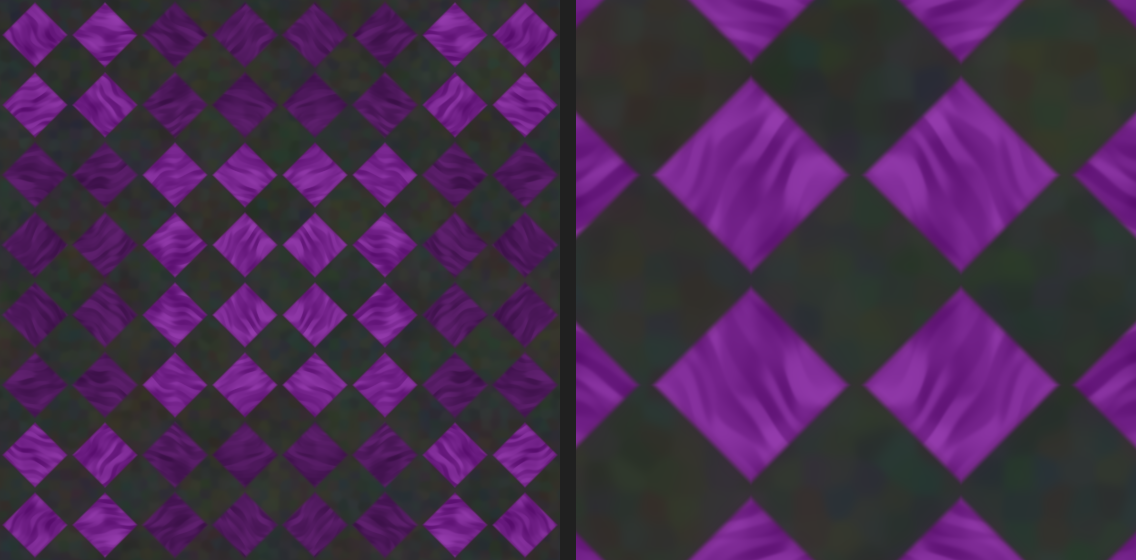
Left: the whole. Right: its middle third, enlarged.
This pattern is drawn by a WebGL 1 fragment shader. Its source:

```glsl
precision highp float;

// Eight by eight woven purple diamonds on a mottled charcoal ground, in bright
// and dark blocks. Fibres and mottling are blended cellular noise; the diamonds
// mirror about both centre lines, and the ground noise wraps at the canvas edge.

uniform vec2 u_resolution;

const float REPEATS = 8.0;
const float HALF_DIAGONAL = 0.462;

vec3 hash3(vec2 p) {
  vec3 h = vec3(dot(p, vec2(12.7, 31.1)), dot(p, vec2(26.9, 18.3)), dot(p, vec2(41.9, 37.1)));
  return fract(sin(h + 1.7) * 4375.85);
}

// Three smooth random channels, from jittered cells that repeat every period
vec3 cellBlend(vec2 p, vec2 period, float seed) {
  vec2 base = floor(p);
  vec3 sum = vec3(0.0);
  float total = 0.0;
  for (int j = -1; j <= 1; j++) {
    for (int i = -1; i <= 1; i++) {
      vec2 cell = base + vec2(float(i), float(j));
      vec3 h = hash3(mod(cell, period) + seed);
      vec2 d = cell + 0.2 + 0.6 * h.xy - p;
      float weight = exp(-5.0 * dot(d, d));
      sum += weight * hash3(h.zx * 50.0 + seed);
      total += weight;
    }
  }
  return sum / total - 0.5;
}

vec2 rotate(vec2 p, float angle) {
  float c = cos(angle), s = sin(angle);
  return vec2(c * p.x + s * p.y, c * p.y - s * p.x);
}

// Curved fibres plus soft blotches, different in each diamond
float fibres(vec2 p, vec2 cell) {
  vec3 h = hash3(cell + 5.0);
  vec2 q = rotate(p, mix(-0.95, 0.95, h.x));
  q.y += 0.035 * sin(7.0 * q.x + 6.3 * h.y) + 0.02 * sin(13.0 * q.x + 9.0 * q.y + 6.3 * h.z);
  vec2 period = vec2(64.0);
  float strands = cellBlend(q * vec2(4.0, 17.0) + 32.0, period, 3.0 + 7.0 * h.y).x;
  float blotches = cellBlend(p * 5.0 + 32.0, period, 11.0 + 7.0 * h.z).x;
  return strands + 0.55 * blotches;
}

vec3 groundColour(vec2 uv) {
  vec3 broad = cellBlend(uv * 12.0, vec2(12.0), 2.0);
  vec3 fine = cellBlend(uv * 56.0, vec2(56.0), 9.0);
  return vec3(0.182, 0.195, 0.182) + 0.045 * broad + 0.045 * fine;
}

vec3 diamondColour(float grain, float bright) {
  vec3 base = mix(vec3(0.305, 0.095, 0.36), vec3(0.46, 0.14, 0.55), bright);
  vec3 range = mix(vec3(0.11, 0.05, 0.12), vec3(0.17, 0.13, 0.18), bright);
  return base + range * grain;
}

void main() {
  vec2 uv = gl_FragCoord.xy / u_resolution;

  // Mirrored diamond grid, with the cell centre at the local origin
  vec2 grid = abs(uv - 0.5) * REPEATS;
  vec2 cell = floor(grid);
  vec2 local = fract(grid) - 0.5;

  // Bright where both axes lie in the middle half, or both outside it
  vec2 outer = step(2.0, cell);
  float bright = 1.0 - abs(outer.x - outer.y);

  // Signed distance to the diamond, with a softer edge on the dark ones
  float dist = (abs(local.x) + abs(local.y) - HALF_DIAGONAL) * 0.7071;
  float pixel = REPEATS / min(u_resolution.x, u_resolution.y);
  float soft = max(pixel, mix(0.028, 0.017, bright));
  float cover = 1.0 - smoothstep(-soft, soft, dist);

  // Faint purple bleed around each diamond, joining neighbours at the tips
  vec3 ground = groundColour(uv);
  float bleed = 0.35 * exp(-max(dist, 0.0) * 32.0);
  ground = mix(ground, vec3(0.27, 0.13, 0.27), bleed);

  vec3 diamond = diamondColour(fibres(local, cell), bright);
  float rim = smoothstep(-0.045, 0.0, dist);
  diamond = mix(diamond, vec3(0.36, 0.12, 0.38), 0.3 * rim * bright);

  gl_FragColor = vec4(mix(ground, diamond, cover), 1.0);
}
```
